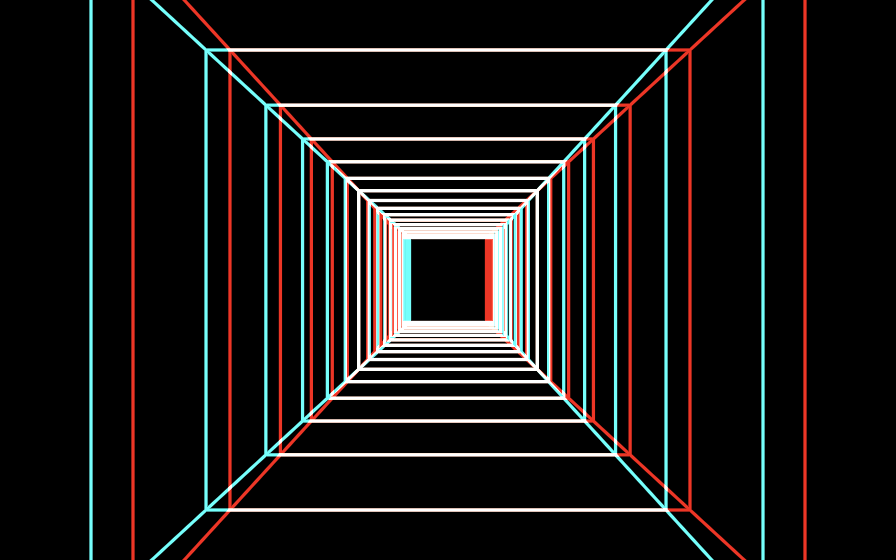
Write a Shadertoy shader that draws this background.

```glsl
const int RING_COUNT = 16;
const float LINE_HALF_WIDTH = 0.0029;
const vec3 LEFT_EYE_CYAN = vec3(0.46, 1.0, 0.99);
const vec3 RIGHT_EYE_RED = vec3(0.93, 0.21, 0.15);

// Perspective half size of a ring, in canvas heights
float ringHalfSize(float index) {
    return 1.302 / (2.17 + index);
}

// Sideways shift of a ring; it vanishes at the convergence depth
float parallax(float halfSize) {
    return 0.0851 * (halfSize - 0.1594);
}

float squareOutline(vec2 p, float halfSize) {
    vec2 d = abs(p) - halfSize;
    return abs(length(max(d, 0.0)) + min(max(d.x, d.y), 0.0));
}

float segmentDistance(vec2 p, vec2 a, vec2 b) {
    vec2 along = b - a;
    float t = clamp(dot(p - a, along) / dot(along, along), 0.0, 1.0);
    return length(p - a - along * t);
}

// Ring corner on one side, as seen by one eye
vec2 ringCorner(float index, float side, float eye) {
    float halfSize = ringHalfSize(index);
    return vec2(eye * parallax(halfSize) + side * halfSize, halfSize);
}

// Distance to the wire tunnel seen by one eye (-1 left, +1 right)
float tunnelDistance(vec2 p, float eye) {
    float nearest = 1e3;

    // Receding square rings
    for (int i = 0; i < RING_COUNT; i++) {
        float halfSize = ringHalfSize(float(i));
        vec2 center = vec2(eye * parallax(halfSize), 0.0);
        nearest = min(nearest, squareOutline(p - center, halfSize));
    }

    // Corner rails, folded over the horizontal axis
    vec2 folded = vec2(p.x, abs(p.y));
    float lastRing = float(RING_COUNT - 1);
    for (float side = -1.0; side <= 1.0; side += 2.0) {
        vec2 nearCorner = ringCorner(0.0, side, eye);
        vec2 farCorner = ringCorner(lastRing, side, eye);
        nearest = min(nearest, segmentDistance(folded, nearCorner, farCorner));
    }
    return nearest;
}

// Antialiased coverage of a line
float lineMask(float dist, float halfWidth, float pixel) {
    return clamp(0.5 + (halfWidth - dist) / pixel, 0.0, 1.0);
}

void mainImage(out vec4 fragColor, in vec2 fragCoord) {
    float pixel = 1.0 / iResolution.y;
    vec2 p = (fragCoord - 0.5 * iResolution.xy) * pixel;

    float leftEye = lineMask(tunnelDistance(p, -1.0), LINE_HALF_WIDTH, pixel);
    float rightEye = lineMask(tunnelDistance(p, 1.0), LINE_HALF_WIDTH, pixel);

    // Additive mix turns overlapping lines white
    vec3 color = LEFT_EYE_CYAN * leftEye + RIGHT_EYE_RED * rightEye;
    fragColor = vec4(min(color, 1.0), 1.0);
}
```
